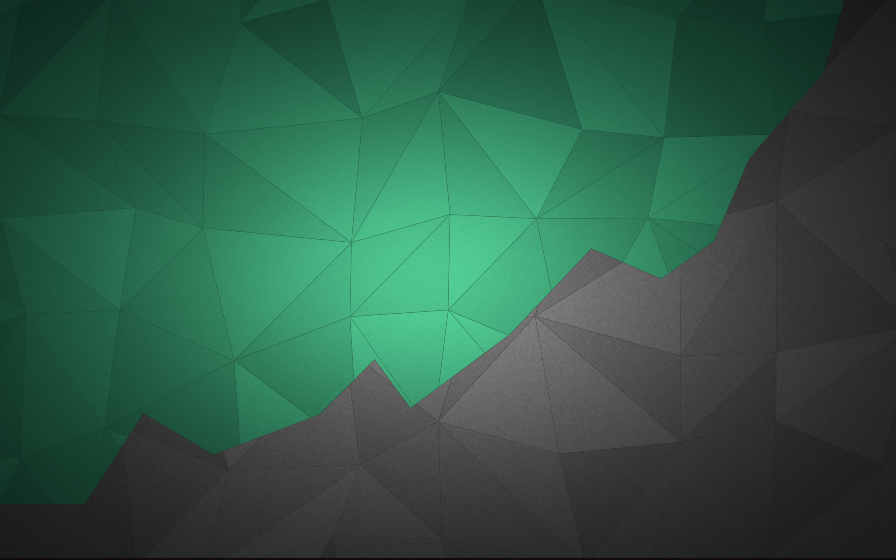
Write a Shadertoy shader that draws this background.

```glsl
// Low-poly backdrop: a green faceted field above a jagged ridge, charcoal facets below.
// A jittered grid split into triangles gives facet tones and seams, a polyline gives
// the ridge, and one soft elliptical glow lights both materials.

vec2 hash2(vec2 p) {
    vec3 q = fract(p.xyx * vec3(0.1031, 0.1030, 0.0973));
    q += dot(q, q.yzx + 33.33);
    return fract((q.xx + q.yz) * q.zy);
}

// Signed distance to the ridge, positive above it
float ridgeDistance(vec2 p) {
    const vec2 ridge[14] = vec2[14](
        vec2(-0.1, 0.1), vec2(0.152, 0.1), vec2(0.256, 0.262), vec2(0.381, 0.188),
        vec2(0.571, 0.26), vec2(0.669, 0.358), vec2(0.733, 0.271), vec2(0.912, 0.404),
        vec2(1.056, 0.556), vec2(1.181, 0.502), vec2(1.275, 0.569), vec2(1.338, 0.717),
        vec2(1.471, 0.871), vec2(1.531, 1.08));
    float dist = 10.0, side = -1.0;
    for (int i = 0; i < 13; i++) {
        vec2 a = ridge[i], ab = ridge[i + 1] - a, ap = p - a;
        float along = ap.x / ab.x;
        dist = min(dist, length(ap - ab * clamp(dot(ap, ab) / dot(ab, ab), 0.0, 1.0)));
        if (along >= 0.0 && along < 1.0) side = ap.y > ab.y * along ? 1.0 : -1.0;
    }
    return side * dist;
}

vec2 meshVertex(vec2 cell, float seed) {
    return cell + 0.5 * hash2(cell + seed) - 0.25;
}

// Distance to the left of the line from a to b
float edgeDistance(vec2 p, vec2 a, vec2 b) {
    vec2 e = normalize(b - a), q = p - a;
    return e.x * q.y - e.y * q.x;
}

float triangleDepth(vec2 p, vec2 a, vec2 b, vec2 c) {
    return min(edgeDistance(p, a, b), min(edgeDistance(p, b, c), edgeDistance(p, c, a)));
}

// Returns the facet tone in 0..1 and the distance to its nearest seam
vec2 facet(vec2 p, float seed) {
    const float size = 0.2;
    p /= size;
    vec2 best = vec2(0.5, 0.0);
    for (int y = -1; y <= 1; y++)
    for (int x = -1; x <= 1; x++) {
        vec2 cell = floor(p) + vec2(x, y);
        vec2 a = meshVertex(cell, seed);
        vec2 b = meshVertex(cell + vec2(1, 0), seed);
        vec2 c = meshVertex(cell + vec2(1, 1), seed);
        vec2 d = meshVertex(cell + vec2(0, 1), seed);
        vec2 tone = hash2(cell + seed + 71.0);
        bool flip = hash2(cell + seed + 139.0).x > 0.5;
        float first = flip ? triangleDepth(p, b, c, d) : triangleDepth(p, a, b, c);
        float second = flip ? triangleDepth(p, b, d, a) : triangleDepth(p, a, c, d);
        if (first > best.y) best = vec2(tone.x, first);
        if (second > best.y) best = vec2(tone.y, second);
    }
    return vec2(best.x, best.y * size);
}

void mainImage(out vec4 fragColor, in vec2 fragCoord) {
    vec2 p = fragCoord / iResolution.y;
    float px = 1.0 / iResolution.y;

    // Wide glow, flatter than it is broad
    vec2 fromGlow = (p - vec2(0.77, 0.51)) * vec2(1.0, 1.5);
    float light = 1.0 / (1.0 + 3.2 * dot(fromGlow, fromGlow));

    // Materials on either side of the ridge
    float ridge = ridgeDistance(p);
    float above = smoothstep(-0.7 * px, 0.7 * px, ridge);
    vec3 green = vec3(0.32, 0.80, 0.58) * pow(vec3(light), vec3(1.15, 1.0, 1.0));
    vec3 charcoal = vec3(0.53, 0.52, 0.525) * light;
    vec3 color = mix(charcoal, green, above);

    // Facet tones, strongest away from the glow, and thin seams near it
    vec2 tile = facet(p, ridge > 0.0 ? 11.0 : 47.0);
    color *= 1.0 + (tile.x - 0.5) * mix(0.32, 0.1, light);
    float seamWidth = max(0.0013, 0.7 * px);
    float seam = 1.0 - smoothstep(0.0, seamWidth, min(tile.y, abs(ridge)));
    color *= 1.0 - 0.28 * light * seam;

    // Fine grain, rougher on the charcoal
    float grain = hash2(floor(p * 320.0)).x - 0.5;
    color *= 1.0 + grain * mix(0.08, 0.03, above);

    // Dark strip along the bottom
    color = mix(vec3(0.07, 0.04, 0.06), color, smoothstep(0.003, 0.003 + px, p.y));
    fragColor = vec4(color, 1.0);
}
```
